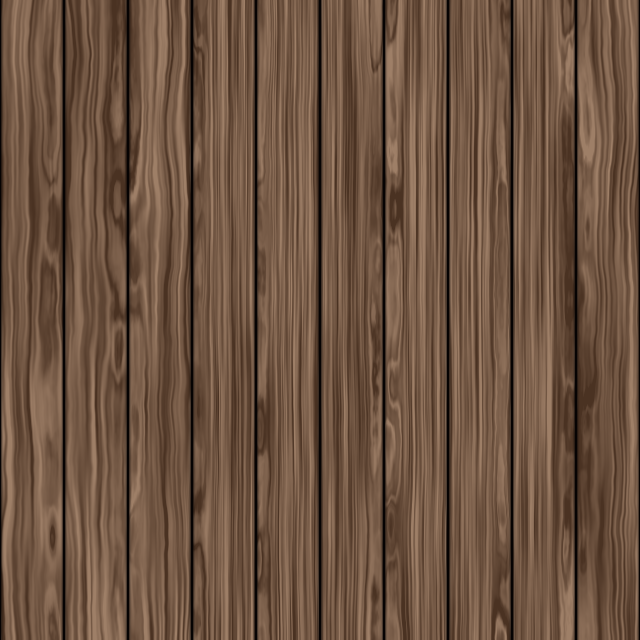
A Shadertoy shader for this texture:

```glsl
// Ten upright walnut planks with fine grain, oval knots and dark gaps between them.

#define PLANKS 10.0
#define GAP_HALF 0.020        // half width of a gap, in plank widths
#define RIGHT_HEARTS 419      // one bit per plank: heart lies near the right edge
#define WAVY_PLANKS 519       // one bit per plank: broad, wandering grain
#define GRAIN 7.5             // broad growth bands per unit of ring distance
#define CONTRAST 1.85
#define KNOT_SPACING 2.6      // in plank widths
#define DARK_WOOD vec3(0.305, 0.210, 0.147)
#define LIGHT_WOOD vec3(0.620, 0.498, 0.405)
#define GAP_COLOR vec3(0.022, 0.010, 0.010)

float hash(vec2 p) {
    vec3 q = fract(p.xyx * 0.1031);
    q += dot(q, q.yzx + 33.33);
    return fract((q.x + q.y) * q.z);
}

float noise(vec2 p) {
    vec2 i = floor(p), f = fract(p);
    f = f * f * (3.0 - 2.0 * f);
    return mix(mix(hash(i), hash(i + vec2(1, 0)), f.x),
               mix(hash(i + vec2(0, 1)), hash(i + vec2(1, 1)), f.x), f.y);
}

float fbm(vec2 p) {
    float sum = 0.0, amp = 0.53;
    for (int i = 0; i < 4; i++) {
        sum += amp * noise(p);
        p = p * 2.03 + 17.7;
        amp *= 0.5;
    }
    return sum;
}

// Strength of the long oval knots scattered along the heart of a plank
float knots(float dx, float y, float id) {
    float cell = floor(y / KNOT_SPACING), strength = 0.0;
    for (float k = -1.0; k <= 1.0; k++) {
        vec2 key = vec2(cell + k + 40.0, id * 7.0 + 3.0);
        float center = (cell + k + 0.25 + 0.5 * hash(key)) * KNOT_SPACING;
        vec2 size = vec2(0.11, 0.65) * (0.7 + 0.6 * hash(key + 31.0));
        vec2 q = vec2(dx, y - center) / size;
        strength += step(hash(key + 57.0), 0.5) * exp(-dot(q, q));
    }
    return strength;
}

// Wood tone from 0 (dark) to 1 (light); p is in plank widths
float woodTone(vec2 p, float id) {
    float seed = id * 23.0 + 11.0;
    float wavy = float((WAVY_PLANKS >> int(id)) & 1);
    float side = float((RIGHT_HEARTS >> int(id)) & 1);
    float heart = mix(0.14, 0.84, side) + 0.12 * (hash(vec2(id, 5.0)) - 0.5);

    // Sideways drift of the fibres
    float dx = p.x - heart;
    float nearHeart = exp(-dx * dx / 0.025);
    float sway = max(wavy, 0.5 * nearHeart);
    dx += mix(0.02, 0.13, sway) * (noise(vec2(p.x * 1.6, p.y * 0.75 + seed)) - 0.5);
    dx += mix(0.010, 0.05, sway) * (noise(vec2(p.x * 3.0 + 9.0, p.y * 2.2 + seed)) - 0.5);
    dx += mix(0.003, 0.015, sway) * (noise(vec2(p.x * 7.0 + 4.0, p.y * 6.0 + seed)) - 0.5);

    // Distance from the tree axis: flat near the heart, steep elsewhere
    float depth = 0.22 * noise(vec2(id + 4.5, p.y * 0.6 + seed));
    float blotch = fbm(vec2(p.x * 5.0, p.y * 1.5 + seed));
    float knot = knots(dx, p.y, id);
    float ring = length(vec2(dx, depth)) + 0.20 * nearHeart * (blotch - 0.5) + 0.24 * knot;
    ring += mix(1.0, 0.55, wavy) * max(abs(dx) - 0.06, 0.0) + 0.15 * dx;

    // Growth bands at three scales, changing slowly along the plank
    float freq = GRAIN * mix(1.12, 0.85, wavy);
    float tone = mix(0.20, 0.28, wavy) * noise(vec2(ring * freq + 30.0, p.y * 0.12 + seed))
               + 0.41 * noise(vec2(ring * freq * 2.1 + 70.0, p.y * 0.28 + seed))
               + 0.39 * noise(vec2(ring * freq * 3.2 + 130.0, p.y * 0.55 + seed));
    tone = 0.50 + CONTRAST * (tone - mix(0.50, 0.54, wavy));

    // Fine fibres, mottling and darkened heartwood
    tone += 0.36 * (noise(vec2(dx * 30.0 + 60.0, p.y * 1.1 + seed)) - 0.5);
    tone += 0.08 * (fbm(vec2(p.x * 12.0, p.y * 4.0 + seed + 50.0)) - 0.5);
    float stain = smoothstep(0.48, 0.85, noise(vec2(p.x * 2.0 + 5.0, p.y * 0.8 + seed)));
    return tone - nearHeart * (0.05 + 0.10 * stain) - 0.08 * knot * knot;
}

void mainImage(out vec4 fragColor, in vec2 fragCoord) {
    vec2 p = fragCoord / iResolution.xy * PLANKS;
    float id = floor(p.x);
    p.x -= id;

    float tone = clamp(woodTone(p, id), -0.05, 1.0);
    vec3 color = mix(DARK_WOOD, LIGHT_WOOD, tone);

    // Rounded plank edges and the gap
    float edge = min(p.x, 1.0 - p.x);
    float soft = 0.004 + 0.5 * PLANKS / iResolution.x;
    color *= mix(0.72, 1.0, smoothstep(GAP_HALF, GAP_HALF + 0.045, edge));
    color = mix(GAP_COLOR, color, smoothstep(GAP_HALF - soft, GAP_HALF + soft, edge));
    fragColor = vec4(color, 1.0);
}
```
